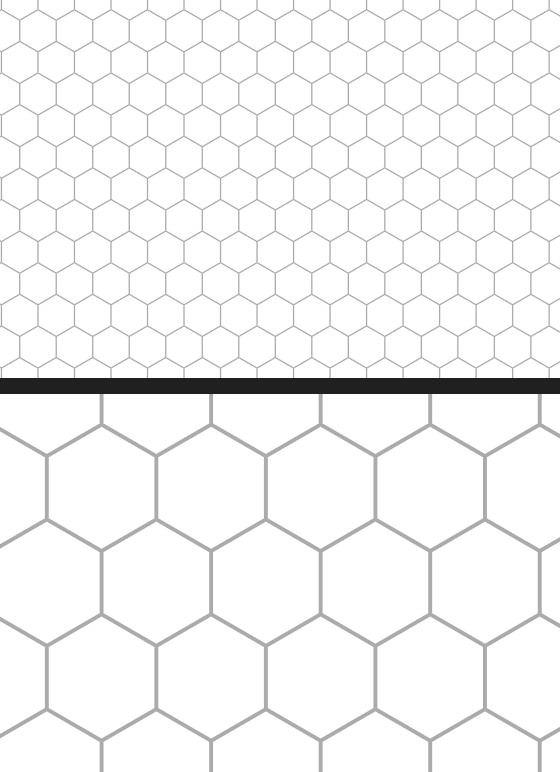
Top: the whole. Bottom: its middle third, enlarged.
Reproduce this pattern procedurally as a WebGL 2 fragment shader.

```glsl
#version 300 es
precision highp float;

uniform vec2 u_resolution;
out vec4 fragColor;

// Lengths are fractions of the canvas width
const float CELL_PITCH = 0.0652;    // distance between neighbouring cell centres
const float LINE_WIDTH = 0.00233;
const vec2 GRID_OFFSET = vec2(-0.0084, 0.0002);  // a cell centre, from mid-canvas
const vec3 PAPER_COLOR = vec3(1.0);
const vec3 LINE_COLOR = vec3(0.67);

const float SQRT3 = 1.7320508;

// Offset from the nearest centre in a lattice of pointy-top hexagons
vec2 hexLocal(vec2 p) {
    vec2 period = vec2(1.0, SQRT3);
    vec2 evenRow = mod(p + 0.5 * period, period) - 0.5 * period;
    vec2 oddRow = mod(p, period) - 0.5 * period;
    return dot(evenRow, evenRow) < dot(oddRow, oddRow) ? evenRow : oddRow;
}

// Distance from a point inside a unit-wide hexagon to its border
float hexEdgeDistance(vec2 local) {
    vec2 q = abs(local);
    return 0.5 - max(q.x, dot(q, vec2(0.5, 0.5 * SQRT3)));
}

void main() {
    float pixel = 1.0 / u_resolution.x;
    vec2 pos = (gl_FragCoord.xy - 0.5 * u_resolution) * pixel;

    vec2 cell = hexLocal((pos - GRID_OFFSET) / CELL_PITCH);
    float edge = hexEdgeDistance(cell) * CELL_PITCH;

    // Antialiased line coverage
    float coverage = clamp((0.5 * LINE_WIDTH - edge) / pixel + 0.5, 0.0, 1.0);
    fragColor = vec4(mix(PAPER_COLOR, LINE_COLOR, coverage), 1.0);
}
```
